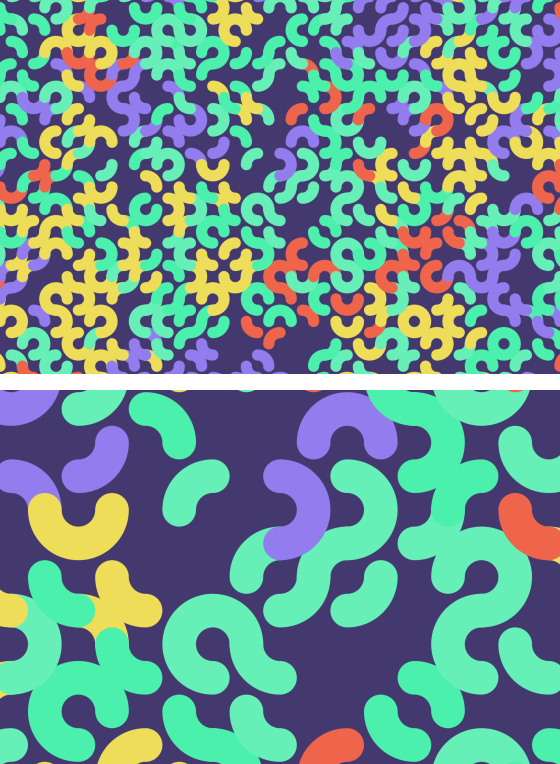
Top: the whole. Bottom: its middle third, enlarged.
Write a Shadertoy shader that draws this pattern.

```glsl
const float CELLS_ACROSS = 25.0;
const float ARC_RADIUS = 0.5;
const float HALF_WIDTH = 0.25;

const vec3 INDIGO = vec3(0.265, 0.225, 0.435);
const vec3 MINT = vec3(0.30, 0.94, 0.68);
const vec3 PALE_MINT = vec3(0.40, 0.94, 0.72);
const vec3 YELLOW = vec3(0.935, 0.865, 0.35);
const vec3 VIOLET = vec3(0.575, 0.485, 0.935);
const vec3 CORAL = vec3(0.935, 0.395, 0.30);

// Integer hash of a lattice point, 0 to 1
float hash(vec2 point, int seed) {
    uint h = uint(int(point.x)) * 1597334677u
           ^ uint(int(point.y)) * 3812015801u
           ^ uint(seed) * 2654435769u;
    h = (h ^ (h >> 16)) * 2246822519u;
    h = (h ^ (h >> 13)) * 3266489917u;
    h ^= h >> 16;
    return float(h >> 8) / 16777216.0;
}

float parity(vec2 point) {
    return mod(point.x + point.y, 2.0);
}

// Round-ended quarter arc about the origin, in the given quadrant
float quarterArc(vec2 p, vec2 quadrant) {
    p *= quadrant;
    float ring = abs(length(p) - ARC_RADIUS);
    float ends = min(length(p - vec2(ARC_RADIUS, 0.0)),
                     length(p - vec2(0.0, ARC_RADIUS)));
    return (min(p.x, p.y) > 0.0 ? ring : ends) - HALF_WIDTH;
}

// Each cell keeps one diagonal, whose two arcs may each be absent
bool hasArc(vec2 corner, vec2 quadrant) {
    vec2 cell = corner + min(quadrant, 0.0);
    float diagonal = step(0.5, hash(cell, 1));
    float density = mix(0.42, 0.94, hash(corner, 2));
    return parity(corner) == diagonal
        && hash(corner * 4.0 + quadrant, 3) < density;
}

float cornerShape(vec2 p, vec2 corner) {
    float d = 1.0;
    for (int i = 0; i < 4; i++) {
        vec2 quadrant = vec2(i & 1, i >> 1) * 2.0 - 1.0;
        if (hasArc(corner, quadrant)) d = min(d, quarterArc(p - corner, quadrant));
    }
    return d;
}

// Diagonal neighbours share a colour in small groups
vec3 cornerColour(vec2 corner) {
    vec2 group = floor(vec2(corner.x + corner.y, corner.x - corner.y) / 4.0);
    float pick = hash(group, 4 + int(parity(corner)));
    if (pick < 0.40) return hash(corner, 6) < 0.5 ? MINT : PALE_MINT;
    if (pick < 0.62) return YELLOW;
    if (pick < 0.84) return VIOLET;
    return CORAL;
}

void mainImage(out vec4 fragColor, in vec2 fragCoord) {
    float pixel = CELLS_ACROSS / iResolution.x;
    vec2 p = (fragCoord - 0.5 * iResolution.xy) * pixel;
    vec3 colour = INDIGO;

    // Only the four corners of the current cell can reach this point
    for (int i = 0; i < 4; i++) {
        vec2 corner = floor(p) + vec2(i & 1, i >> 1);
        float d = cornerShape(p, corner);
        float cover = 1.0 - smoothstep(-0.7 * pixel, 0.7 * pixel, d);
        colour = mix(colour, cornerColour(corner), cover);
    }
    fragColor = vec4(colour, 1.0);
}
```
